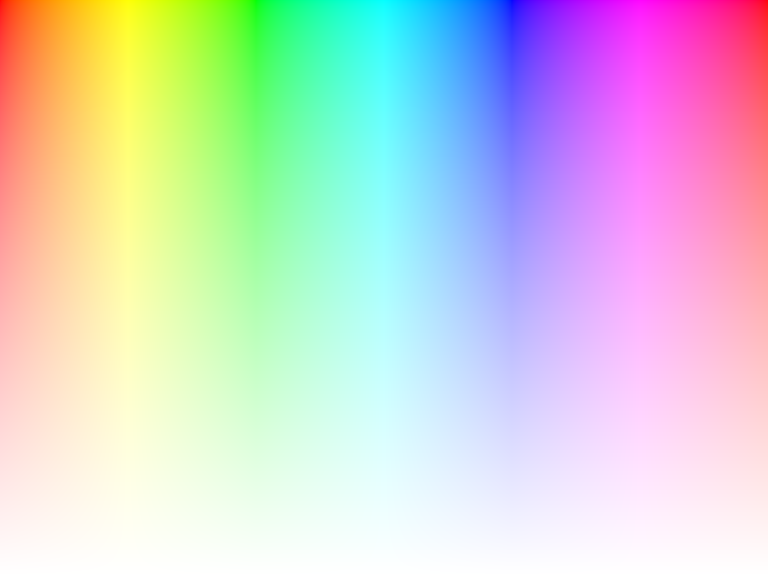
Write a Shadertoy shader that draws this background.

```glsl
const float TONE_POWER = 0.57;

// Fully saturated linear colour for a hue in 0..1
vec3 hueColor(float hue) {
    vec3 wheel = fract(hue + vec3(0.0, 2.0, 1.0) / 3.0);
    return clamp(abs(wheel * 6.0 - 3.0) - 1.0, 0.0, 1.0);
}

// Blend from white to the pure hue
vec3 tint(vec3 pureColor, float saturation) {
    return mix(vec3(1.0), pureColor, saturation);
}

// Lift the dark channels, which widens the secondary hues
vec3 toneCurve(vec3 linearColor, float power) {
    return pow(max(linearColor, vec3(0.0)), vec3(power));
}

void mainImage(out vec4 fragColor, in vec2 fragCoord) {
    vec2 uv = fragCoord / iResolution.xy;

    // Hue runs left to right, saturation grows upward
    vec3 spectrum = tint(hueColor(uv.x), uv.y);
    fragColor = vec4(toneCurve(spectrum, TONE_POWER), 1.0);
}
```
